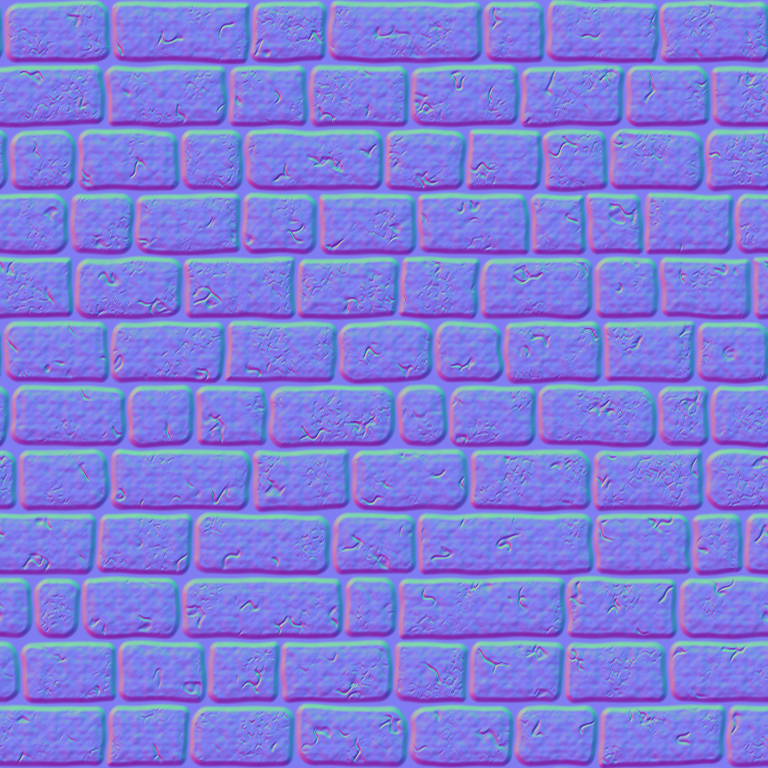
Reproduce this texture map procedurally as a Shadertoy shader.

```glsl
// Tangent-space normal map of a rough stone wall with twelve staggered courses
const float TAU = 6.2831853;
const float ROWS = 12.0;

float hash(vec2 p) {
    vec3 q = fract(vec3(p.xyx) * 0.1031);
    q += dot(q, q.yzx + 33.33);
    return fract((q.x + q.y) * q.z);
}

// Layered sines with whole-number frequencies, so they tile
float waves(vec2 uv, float freq, float seed) {
    float sum = 0.0;
    for (float i = 0.0; i < 6.0; i++) {
        float angle = i * 2.4 + seed;
        vec2 k = floor(freq * (0.7 + 0.12 * i) * vec2(cos(angle), sin(angle)) + 0.5);
        sum += sin(TAU * dot(k, uv) + seed * 5.0 + i * 1.7);
    }
    return sum / 3.0;
}

// Tiling cellular noise: nearest and second nearest distance
vec2 cells(vec2 p, float period) {
    vec2 base = floor(p), nearest = vec2(8.0);
    for (float y = -1.0; y <= 1.0; y++) {
        for (float x = -1.0; x <= 1.0; x++) {
            vec2 cell = base + vec2(x, y);
            vec2 id = mod(cell, period);
            float d = length(cell + vec2(hash(id), hash(id + 71.3)) - p);
            nearest = d < nearest.x ? vec2(d, nearest.x) : vec2(nearest.x, min(nearest.y, d));
        }
    }
    return nearest;
}

// Stones in each course, bottom to top
float stoneCount(float row) {
    int counts[12] = int[12](7, 8, 7, 7, 7, 9, 8, 8, 9, 9, 7, 7);
    return float(counts[int(row)]);
}

// Jittered vertical joint, in units of the mean stone width
float joint(float i, float row, float count) {
    return i + 0.72 * (hash(vec2(mod(i, count) + 3.0, row * 7.0 + 11.0)) - 0.5);
}

float height(vec2 uv) {
    // Uneven courses
    vec2 p = uv * ROWS;
    p += 0.016 * vec2(waves(uv, 21.0, 1.3), waves(uv, 13.0, 4.1));
    float row = mod(floor(p.y), ROWS);
    float count = stoneCount(row);
    float s = p.x * count / ROWS - hash(vec2(row, 5.7));

    // Stone between its two joints
    float i = floor(s);
    if (s < joint(i, row, count)) i--;
    else if (s >= joint(i + 1.0, row, count)) i++;
    float left = joint(i, row, count), right = joint(i + 1.0, row, count);
    vec2 id = vec2(mod(i, count), row + 20.0);
    vec2 q = vec2((s - 0.5 * (left + right)) * ROWS / count, fract(p.y) - 0.5);
    vec2 size = vec2(0.5 * (right - left) * ROWS / count, 0.5) - vec2(0.035, 0.045);

    // Slightly skewed rounded box
    q.x += 0.1 * (hash(id + 2.1) - 0.5) * q.y;
    q.y += 0.045 * (hash(id + 8.4) - 0.5) * q.x;
    float corner = 0.1 + 0.11 * hash(id + 15.2);
    corner += 0.12 * (hash(id + 31.0 + 3.0 * sign(q)) - 0.5);
    corner = min(corner, size.x);
    vec2 edge = abs(q) - size + corner;
    float d = length(max(edge, 0.0)) + min(max(edge.x, edge.y), 0.0) - corner;
    float face = smoothstep(0.0, 0.1, -d);
    float h = 0.06 * smoothstep(-0.025, 0.07, -d) + 0.024 * smoothstep(0.0, 0.25, -d);

    // Fine grain with broken clusters of pits
    vec2 warp = vec2(waves(uv, 37.0, 2.2), waves(uv, 41.0, 6.5));
    vec2 grain = cells(uv * 110.0 + 0.3 * warp, 110.0);
    float fine = waves(uv, 88.0, 5.3);
    float wear = smoothstep(0.2, 1.0, waves(uv, 13.0, 9.2) + hash(id + 44.0) - 0.4);
    float pits = 1.0 - smoothstep(0.0, 0.4, grain.y - grain.x);
    h += face * (0.006 * waves(uv, 44.0, 3.7) + 0.003 * fine - 0.008 * grain.x * grain.x);
    h -= face * wear * 0.016 * pits * smoothstep(0.0, 0.6, fine);

    // Scattered short cracks
    vec2 crack = cells(uv * 20.0 + 0.16 * warp, 20.0);
    float cracked = smoothstep(0.45, 0.85, waves(uv, 17.0, 7.9));
    h -= face * cracked * 0.03 * (1.0 - smoothstep(0.0, 0.15, crack.y - crack.x));
    return h;
}

void mainImage(out vec4 fragColor, in vec2 fragCoord) {
    vec2 uv = fragCoord / iResolution.xy;
    vec2 e = vec2(0.0015, 0.0);
    vec2 slope = vec2(height(uv + e.xy) - height(uv - e.xy),
                      height(uv + e.yx) - height(uv - e.yx)) / (2.0 * e.x * ROWS);

    // Red faces left, green faces up; blue falls off with steepness
    vec2 tilt = vec2(0.75 * slope.x, -slope.y - 0.02);
    tilt /= sqrt(1.0 + dot(tilt, tilt));
    fragColor = vec4(0.5 + 0.5 * tilt, 0.96 - 0.42 * length(tilt), 1.0);
}
```
